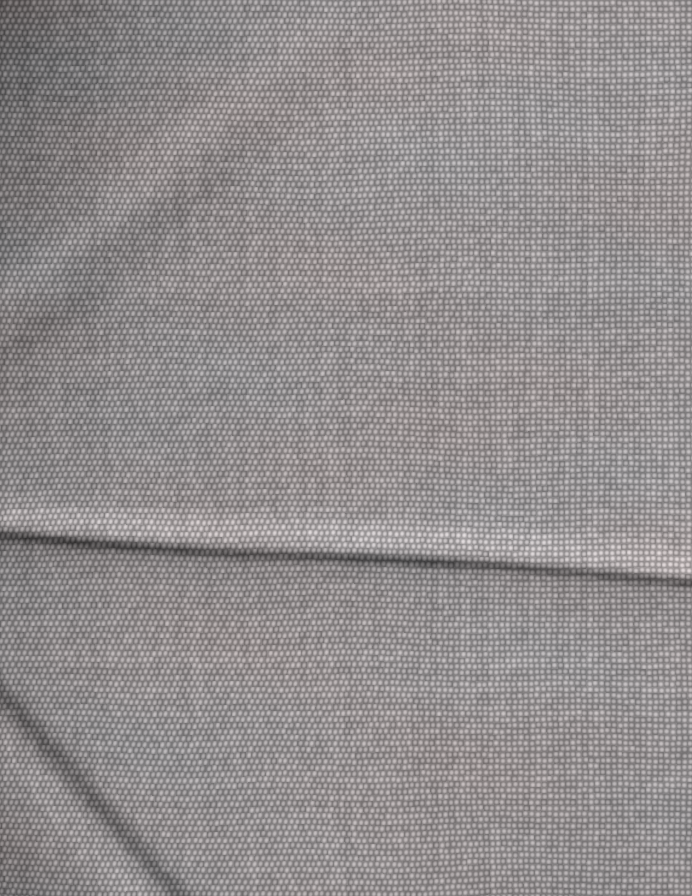
A Shadertoy shader for this texture:

```glsl
// Grey woven cloth: about 120 by 150 thread floats, with slight wear per
// thread, lit as a sheet with a sharp crease and soft diagonal folds.
// Floats are ellipses in a brick lattice that straightens to a grid rightward.

float hash(vec2 p) {
    return fract(sin(dot(p, vec2(127.1, 311.7))) * 4375.85);
}

float band(float offset, float width) {
    return exp(-offset * offset / (width * width));
}

// Layered sines, roughly -1 to 1
float drift(vec2 p) {
    return 0.5 * sin(p.x + 1.7 * sin(p.y * 0.8))
         + 0.3 * sin(p.y * 1.9 - p.x * 0.7 + 2.0)
         + 0.2 * sin(p.x * 2.7 + p.y * 3.1);
}

// Raised thread floats; alternate rows shift by half a repeat on the left
float weave(vec2 uv) {
    vec2 p = uv * vec2(120.0, 150.0);
    p += 0.4 * vec2(drift(uv * 9.0), drift(uv.yx * 8.0 + 3.0));
    float row = floor(p.y);
    float straight = smoothstep(0.25, 0.9, uv.x);
    p.x += mix(0.5, 0.12, straight) * mod(row, 2.0);
    vec2 cell = floor(p);
    vec2 f = fract(p) - 0.5;
    f += 0.16 * (vec2(hash(cell + 5.0), hash(cell + 11.0)) - 0.5);

    // Upright floats on the left, rounder ones on the right
    f.x -= mix(0.15, 0.0, straight) * f.y;
    float d = length(f * vec2(mix(1.15, 1.0, straight), mix(0.9, 1.05, straight)));
    float pixel = 120.0 / iResolution.x;
    float thread = 1.0 - smoothstep(0.1 - 0.1 * pixel, 0.56 + 0.15 * pixel, d);
    float wear = 0.3 * (hash(cell + 19.0) - 0.5);
    wear += 0.12 * (hash(vec2(row, 7.0)) + hash(vec2(cell.x, 31.0)) - 1.0);
    return thread - 0.4 + wear;
}

// Broad lighting across the sheet
float lighting(vec2 uv) {
    float light = 0.606 + 0.012 * drift(uv * 5.0);
    light -= 0.18 * exp(-3.8 * length((uv - vec2(0.0, 1.0)) * vec2(1.0, 0.8)));
    light -= 0.06 * exp(-uv.x * 6.0);
    light -= 0.03 * smoothstep(0.3, 0.0, uv.y);

    // Sharp crease: bright ridge, dark line, shade fading below
    float s = uv.y - 0.403 + 0.052 * uv.x - 0.003 * sin(uv.x * 7.0 + 3.0);
    light += 0.095 * band(s - 0.024, 0.019);
    light -= 0.24 * band(s, 0.0065) * (0.9 + 0.1 * sin(uv.x * 13.0));
    light -= 0.085 * exp(min(s, 0.0) / 0.035) * smoothstep(0.006, -0.006, s);

    // Wide soft fold in the upper left
    float upper = uv.y - 0.66 - 0.68 * uv.x;
    float reach = smoothstep(0.65, 0.2, uv.x);
    light += 0.045 * band(upper, 0.035) * reach;
    light -= 0.04 * band(upper + 0.065, 0.035) * reach;

    // Narrow fold across the lower left corner
    float lower = uv.y - 0.228 + 0.88 * uv.x;
    light -= 0.15 * band(lower, 0.019);
    light += 0.035 * band(lower + 0.055, 0.03);
    light -= 0.07 * smoothstep(-0.06, -0.2, lower);
    return light;
}

void mainImage(out vec4 fragColor, in vec2 fragCoord) {
    vec2 uv = fragCoord / iResolution.xy;
    float light = lighting(uv);
    float grey = light + 0.225 * weave(uv) * (0.4 + light);

    // Warm grey with faint rose and blue patches
    vec3 color = grey * vec3(1.02, 0.99, 0.995);
    color += 0.008 * drift(uv * vec2(8.0, 17.0) + 4.0) * vec3(1.0, -0.3, -0.7);
    fragColor = vec4(clamp(color, 0.0, 1.0), 1.0);
}
```
